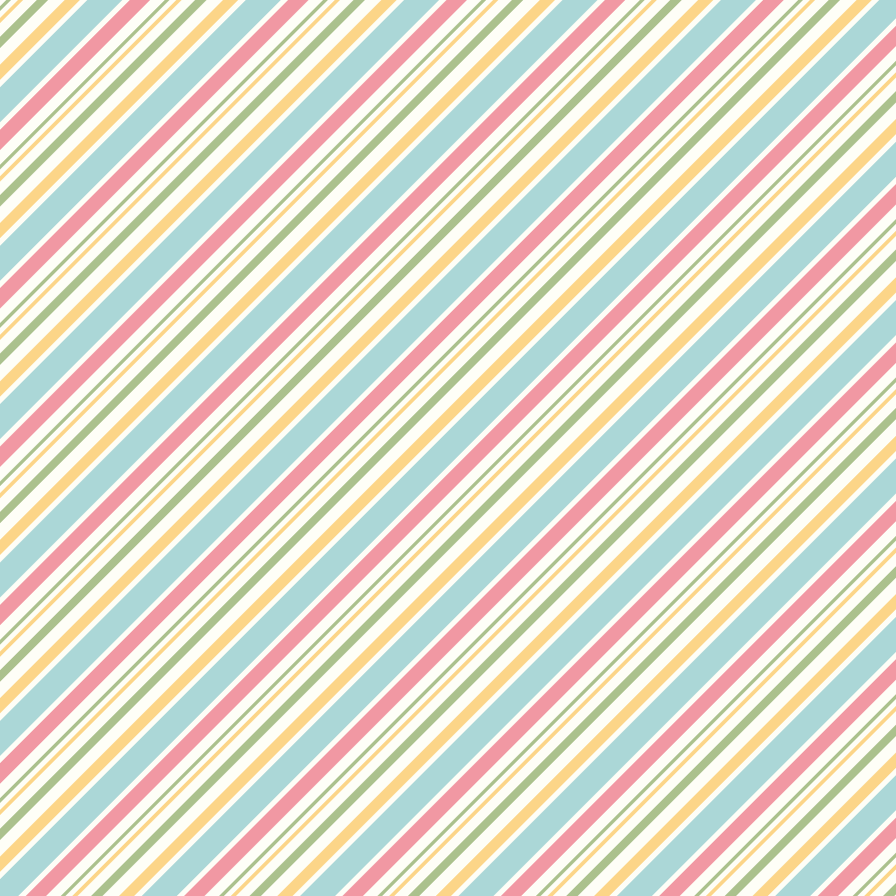
Write a WebGL 1 fragment shader that draws this pattern.

```glsl
precision highp float;

uniform vec2 u_resolution;

#define REPEATS 5.657   // stripe groups along one edge
#define PHASE 0.819     // start of the first group at the top left
#define CREAM vec3(0.995, 0.995, 0.968)
#define BLUE vec3(0.672, 0.842, 0.842)
#define PINK vec3(0.945, 0.598, 0.640)
#define YELLOW vec3(0.988, 0.836, 0.535)
#define GREEN vec3(0.672, 0.757, 0.552)

// Coverage of a stripe within a group of length 1, wrapping at its ends
float stripe(float t, float center, float width, float soft) {
  float dist = abs(fract(t - center + 0.5) - 0.5);
  return clamp((0.5 * width - dist) / soft + 0.5, 0.0, 1.0);
}

void main() {
  vec2 uv = gl_FragCoord.xy / u_resolution;

  // Position across the diagonal stripes, counted from the top left
  float t = (uv.x + 1.0 - uv.y) * REPEATS - PHASE;
  float soft = REPEATS * length(1.0 / u_resolution);

  // One group: wide pink, two fine lines, two medium bands, wide blue
  vec3 color = CREAM;
  color = mix(color, PINK, stripe(t, 0.0645, 0.129, soft));
  color = mix(color, GREEN, stripe(t, 0.236, 0.030, soft));
  color = mix(color, YELLOW, stripe(t, 0.311, 0.033, soft));
  color = mix(color, GREEN, stripe(t, 0.449, 0.072, soft));
  color = mix(color, YELLOW, stripe(t, 0.637, 0.096, soft));
  color = mix(color, BLUE, stripe(t, 0.843, 0.221, soft));

  gl_FragColor = vec4(color, 1.0);
}
```
